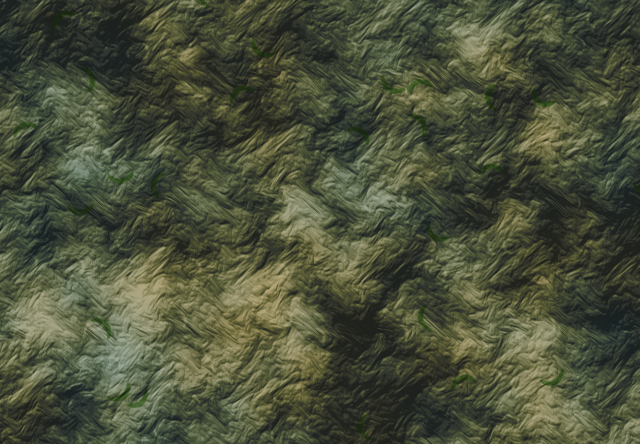
A WebGL 1 fragment shader for this texture:

```glsl
precision highp float;
// Murky reef floor: rubble, silt and algae seen from above in dim green light.
// Layered cellular lumps form a height field, lit from the top; broad patches
// shift its tone, a colour ramp paints it, and sparse strands lie over it.
uniform vec2 u_resolution;

const vec3 ABYSS  = vec3(0.11, 0.13, 0.12);
const vec3 SHADOW = vec3(0.19, 0.21, 0.18);
const vec3 MOSS   = vec3(0.26, 0.29, 0.20);
const vec3 OLIVE  = vec3(0.33, 0.36, 0.23);
const vec3 SILT   = vec3(0.43, 0.45, 0.31);
const vec3 SAND   = vec3(0.54, 0.55, 0.42);
const vec3 CHALK  = vec3(0.65, 0.65, 0.53);
const vec3 BLADE  = vec3(0.15, 0.26, 0.08);
const vec3 WARM   = vec3(0.035, 0.0, -0.035);
const vec2 LIGHT_STEP = vec2(-0.0015, 0.0038);
const float LUMP_SCALE = 7.0;
const float LUMP_GAIN = 0.6;
const float MEAN_HEIGHT = 1.42;
const float RELIEF = 2.8;
const float SHADING = 11.0;
const float PATCHINESS = 3.0;
const float CONTRAST = 1.6;

vec2 hash2(vec2 p) {
  vec3 q = fract(vec3(p.xyx) * vec3(0.1031, 0.1030, 0.0973));
  q += dot(q, q.yzx + 33.33);
  return fract((q.xx + q.yz) * q.zy);
}

float valueNoise(vec2 p) {
  vec2 i = floor(p), f = fract(p);
  f = f * f * (3.0 - 2.0 * f);
  float low = mix(hash2(i).x, hash2(i + vec2(1.0, 0.0)).x, f.x);
  float high = mix(hash2(i + vec2(0.0, 1.0)).x, hash2(i + 1.0).x, f.x);
  return mix(low, high, f.y);
}

float patches(vec2 p) {
  return 0.6 * valueNoise(p) + 0.4 * valueNoise(p * 2.3 + 17.0);
}

// Overlapping round mounds of random height, one per cell
float lumps(vec2 p) {
  vec2 cell = floor(p);
  float top = 0.0;
  for (int y = -1; y <= 1; y++) {
    for (int x = -1; x <= 1; x++) {
      vec2 id = cell + vec2(float(x), float(y));
      vec2 d = id + hash2(id + 50.0) - p;
      float tall = mix(0.35, 1.0, hash2(id + 91.0).x);
      top = max(top, tall * (1.0 - dot(d, d)));
    }
  }
  return top;
}

// Lumps of five sizes, made ragged by layered sines
float height(vec2 p) {
  p += 0.018 * sin(p.yx * 23.0 + vec2(0.0, 2.0));
  p += 0.007 * sin(p.yx * 67.0 + vec2(1.3, 4.0));
  p += 0.003 * sin(p.yx * 161.0 + vec2(3.1, 0.7));
  float sum = 0.0, amount = 1.0, scale = LUMP_SCALE;
  for (int i = 0; i < 5; i++) {
    sum += amount * lumps(p * scale + float(i) * 13.7);
    p = mat2(0.8, 0.6, -0.6, 0.8) * p;
    amount *= LUMP_GAIN;
    scale *= 2.05;
  }
  return sum;
}

float glow(vec2 p, vec2 centre, float radius) {
  vec2 d = (p - centre) / radius;
  return exp(-dot(d, d));
}

// Large light and dark areas of the floor
float layout(vec2 p) {
  float light = 1.2 * glow(p, vec2(0.30, 0.18), 0.35)
              + 0.3 * glow(p, vec2(0.85, 0.55), 0.40)
              + 0.7 * glow(p, vec2(0.95, 0.95), 0.16)
              + 0.5 * glow(p, vec2(1.15, 0.12), 0.25);
  float dark = 1.0 * glow(p, vec2(0.15, 0.98), 0.30)
             + 1.1 * glow(p, vec2(1.45, 0.45), 0.30)
             + 1.6 * glow(p, vec2(0.07, 0.06), 0.13)
             + 1.2 * glow(p, vec2(0.77, 0.25), 0.10);
  return light - dark - 0.15;
}

// Scattered short bent strands; "share" is the part of cells holding one
float strands(vec2 p, float scale, float share, float width) {
  vec2 cell = floor(p * scale);
  float mask = 0.0, blur = 1.2 * scale / u_resolution.y;
  for (int y = -1; y <= 1; y++) {
    for (int x = -1; x <= 1; x++) {
      vec2 id = cell + vec2(float(x), float(y));
      vec2 pick = hash2(id + scale);
      vec2 d = p * scale - id - hash2(id + 7.0);
      float angle = 6.2832 * pick.y;
      d = mat2(cos(angle), -sin(angle), sin(angle), cos(angle)) * d;
      d.y += 1.5 * d.x * d.x;
      d.x -= clamp(d.x, -0.3, 0.3);
      float edge = smoothstep(width + blur, width - blur, length(d));
      mask = max(mask, edge * step(pick.x, share));
    }
  }
  return mask;
}

vec3 ramp(float t) {
  vec3 c = mix(ABYSS, SHADOW, smoothstep(0.0, 0.10, t));
  c = mix(c, MOSS, smoothstep(0.10, 0.29, t));
  c = mix(c, OLIVE, smoothstep(0.29, 0.51, t));
  c = mix(c, SILT, smoothstep(0.51, 0.76, t));
  c = mix(c, SAND, smoothstep(0.76, 0.93, t));
  return mix(c, CHALK, smoothstep(0.93, 1.0, t));
}

void main() {
  vec2 p = gl_FragCoord.xy / u_resolution.y;
  float h = height(p);
  float slope = h - height(p + LIGHT_STEP);
  float broad = layout(p) + PATCHINESS * (patches(p * 4.5) - 0.5);
  float tone = broad + RELIEF * (h - MEAN_HEIGHT) + SHADING * slope;
  tone += 0.9 * strands(p, 19.0, 0.22, 0.07);
  float t = 1.0 / (1.0 + exp(-CONTRAST * tone));

  // Brown algae against grey-green silt, then sparse green blades
  vec3 color = ramp(t);
  color += WARM * 3.0 * (patches(p * 5.0 + 40.0) - 0.5) * (0.4 + t);
  float blades = strands(p, 13.0, 0.09, 0.08);
  color = mix(color, BLADE * (0.6 + 0.8 * t), 0.75 * blades);
  gl_FragColor = vec4(color, 1.0);
}
```
